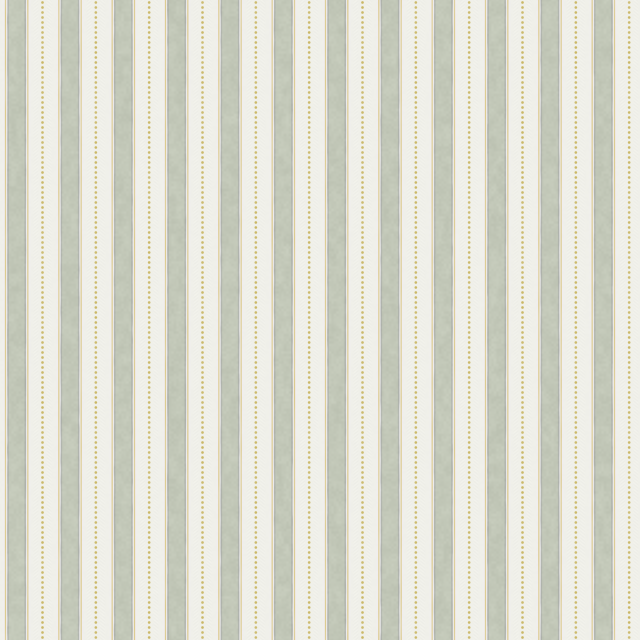
Reproduce this pattern procedurally as a three.js fragment shader.

```glsl
// Twelve sage stripes on warm white, each shaded at its edges and flanked by thin gold lines,
// with a column of gold dots between stripes. Every repeat is one cell, 64 units wide,
// drawn by distance functions; wrapping value noise adds mottling and worn ink.

varying vec2 vUv;

const float REPEATS = 12.0;        // stripes across
const float CELL = 64.0;           // units per repeat
const float DOTS = 128.0;          // dots up the canvas
const float SOFT = 0.85;           // edge softness, units
const float STRIPE_X = 20.0;
const float STRIPE_HALF = 11.3;
const float SHADE_WIDTH = 1.9;
const float LINE_OFFSET = 13.4;    // from stripe centre
const float LINE_HALF = 0.75;
const float DOT_X = 51.0;
const float DOT_RADIUS = 1.55;
const float RELIEF_ROWS = 192.0;
const float RELIEF_DEPTH = 0.010;

const vec3 PAPER = vec3(0.940, 0.940, 0.915);
const vec3 PAPER_COOL = vec3(0.940, 0.932, 0.938);
const vec3 SAGE = vec3(0.760, 0.782, 0.720);
const vec3 SAGE_SHADE = vec3(0.695, 0.710, 0.685);
const vec3 LINE_GOLD = vec3(0.860, 0.790, 0.540);
const vec3 DOT_GOLD = vec3(0.790, 0.715, 0.390);

float hash(vec2 p) {
  vec3 q = fract(vec3(p.xyx) * 0.1031);
  q += dot(q, q.yzx + 33.33);
  return fract((q.x + q.y) * q.z);
}

// Value noise with a whole number of cells each way, so it wraps.
float wrapNoise(vec2 uv, vec2 cells) {
  vec2 p = uv * cells;
  vec2 i = floor(p);
  vec2 f = p - i;
  f = f * f * (3.0 - 2.0 * f);
  vec2 a = mod(i, cells);
  vec2 b = mod(i + 1.0, cells);
  return mix(mix(hash(a), hash(vec2(b.x, a.y)), f.x),
             mix(hash(vec2(a.x, b.y)), hash(b), f.x), f.y);
}

// Coverage of a shape from its signed distance.
float fill(float d) {
  return 1.0 - smoothstep(-SOFT, SOFT, d);
}

void main() {
  float x = fract(vUv.x * REPEATS) * CELL;
  float height = REPEATS * CELL;

  // Mottling and fine grain, centred on zero
  float mottle = wrapNoise(vUv, vec2(96.0, 64.0)) - 0.5;
  float grain = wrapNoise(vUv, vec2(256.0)) - 0.5;
  float wear = wrapNoise(vUv, vec2(36.0, 40.0));

  // Paper: cooler beside the stripes, with faint embossed chevrons beside the dots
  float fromStripe = abs(x - STRIPE_X);
  float fromDots = abs(x - DOT_X);
  float cool = 1.0 - smoothstep(14.5, 18.0, fromStripe);
  vec3 color = mix(PAPER, PAPER_COOL, cool);
  float reliefBand = smoothstep(4.0, 6.0, fromDots) * (1.0 - smoothstep(10.0, 12.0, fromDots));
  float chevron = sin(6.2831853 * (vUv.y * RELIEF_ROWS + fromDots / 5.0));
  color += RELIEF_DEPTH * reliefBand * chevron + 0.006 * grain;

  // Sage stripe with shaded edges
  float edge = fromStripe - STRIPE_HALF + 0.3 * mottle;
  float shade = smoothstep(-SHADE_WIDTH - 0.8, -SHADE_WIDTH + 0.8, edge);
  vec3 sage = mix(SAGE, SAGE_SHADE, shade) + 0.030 * mottle + 0.025 * grain;
  color = mix(color, sage, fill(edge));

  // Gold lines, unevenly inked
  float line = fill(abs(fromStripe - LINE_OFFSET) - LINE_HALF);
  color = mix(color, LINE_GOLD, line * (0.78 + 0.22 * wear));

  // Gold dots
  float dotY = (fract(vUv.y * DOTS) - 0.5) * height / DOTS;
  float bead = fill(length(vec2(x - DOT_X, dotY)) - DOT_RADIUS);
  color = mix(color, DOT_GOLD, bead * (0.85 + 0.15 * wear));

  gl_FragColor = vec4(color, 1.0);
}
```
